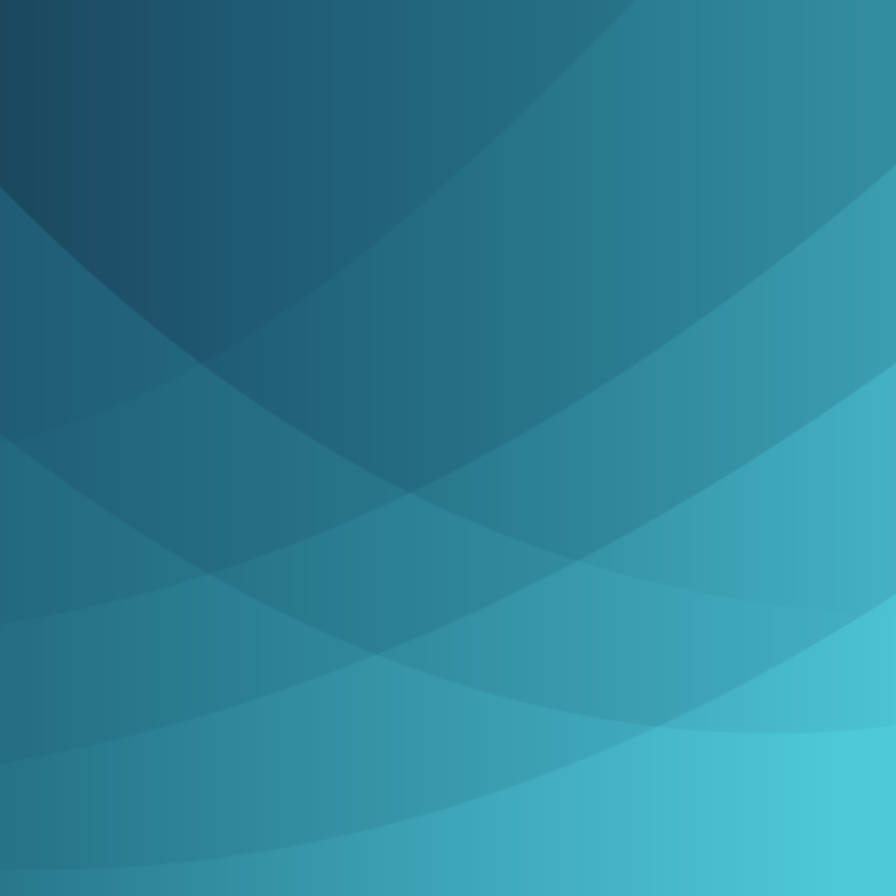
A three.js fragment shader for this background:

```glsl
// Teal gradient crossed by broad translucent curved sheets, brightest at lower right.
varying vec2 vUv;

const float EDGE = 0.0022;       // half width of a softened sheet edge
const float BASE_TONE = 0.28;    // tone at the left border, before any sheet
const vec2 BASE_RISE = vec2(0.27, -0.04); // linear and squared growth across

// Sheet edges: height = c.x + c.y*x + c.z*x^2 + c.w*x^3
const vec4 RISE_TOP   = vec4(0.505, 0.206, 0.907, -0.300);
const vec4 RISE_UPPER = vec4(0.303, 0.158, 0.355, 0.0);
const vec4 RISE_LOWER = vec4(0.147, 0.178, 0.270, 0.0);
const vec4 RISE_BASE  = vec4(0.030, -0.033, 0.340, 0.0);
const vec4 FALL_UPPER = vec4(0.792, -1.020, 0.641, -0.100);
const vec4 FALL_LOWER = vec4(0.516, -0.776, 0.450, 0.0);

// Tone added by each sheet at the left and right borders
const vec2 GAIN_RISE_TOP   = vec2(0.010, 0.045);
const vec2 GAIN_RISE_UPPER = vec2(0.020, 0.064);
const vec2 GAIN_RISE_LOWER = vec2(0.017, 0.075);
const vec2 GAIN_RISE_BASE  = vec2(0.020, 0.068);
const vec2 GAIN_FALL_UPPER = vec2(0.080, 0.002);
const vec2 GAIN_FALL_LOWER = vec2(0.038, 0.040);

// Colour ramp; the green channel of each stop is its tone
const vec3 NAVY  = vec3(0.105, 0.280, 0.365);
const vec3 STEEL = vec3(0.125, 0.360, 0.465);
const vec3 TEAL  = vec3(0.142, 0.425, 0.515);
const vec3 SEA   = vec3(0.172, 0.500, 0.582);
const vec3 LAGOON = vec3(0.212, 0.580, 0.655);
const vec3 AQUA  = vec3(0.250, 0.655, 0.730);
const vec3 CYAN  = vec3(0.305, 0.790, 0.845);

// Tone contributed by the sheet lying below a cubic edge
float sheet(vec2 p, vec4 c, vec2 gain) {
  float height = c.x + p.x * (c.y + p.x * (c.z + p.x * c.w));
  float slope = c.y + p.x * (2.0 * c.z + 3.0 * p.x * c.w);
  float dist = (height - p.y) / sqrt(1.0 + slope * slope);
  return smoothstep(-EDGE, EDGE, dist) * mix(gain.x, gain.y, p.x);
}

// Blend from one stop to the next where the tone lies between them
vec3 blendStop(vec3 color, vec3 from, vec3 to, float tone) {
  return mix(color, to, clamp((tone - from.g) / (to.g - from.g), 0.0, 1.0));
}

vec3 ramp(float tone) {
  vec3 color = blendStop(NAVY, NAVY, STEEL, tone);
  color = blendStop(color, STEEL, TEAL, tone);
  color = blendStop(color, TEAL, SEA, tone);
  color = blendStop(color, SEA, LAGOON, tone);
  color = blendStop(color, LAGOON, AQUA, tone);
  return blendStop(color, AQUA, CYAN, tone);
}

void main() {
  vec2 p = vUv;

  // Horizontal gradient
  float tone = BASE_TONE + p.x * (BASE_RISE.x + p.x * BASE_RISE.y);

  // Sheets rising to the right
  tone += sheet(p, RISE_TOP, GAIN_RISE_TOP);
  tone += sheet(p, RISE_UPPER, GAIN_RISE_UPPER);
  tone += sheet(p, RISE_LOWER, GAIN_RISE_LOWER);
  tone += sheet(p, RISE_BASE, GAIN_RISE_BASE);

  // Sheets falling to the right
  tone += sheet(p, FALL_UPPER, GAIN_FALL_UPPER);
  tone += sheet(p, FALL_LOWER, GAIN_FALL_LOWER);

  gl_FragColor = vec4(ramp(tone), 1.0);
}
```
